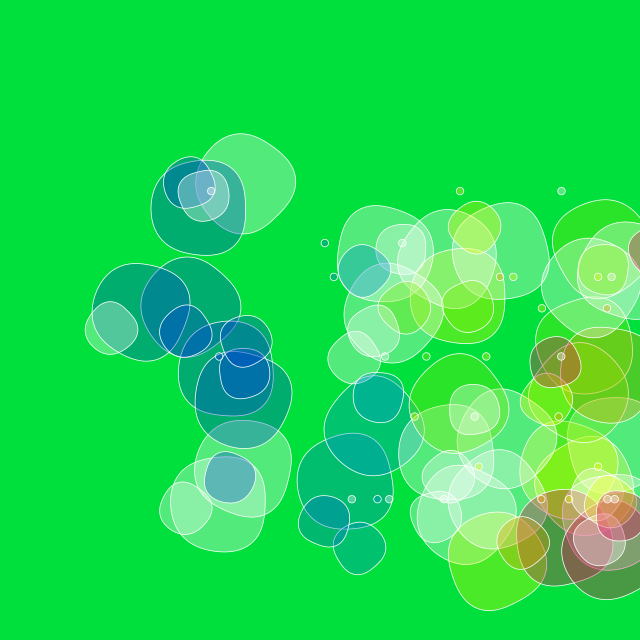
Give the GLSL for this background, as a WebGL 2 fragment shader.

```glsl
#version 300 es
precision highp float;

#define CLUSTERS 15
#define BIG_RADIUS 0.076
#define MEDIUM_RADIUS 0.040
#define DOT_RADIUS 0.0058
#define SPREAD 0.06
#define FILL_ALPHA 0.32
#define RIM_ALPHA 0.75
#define RIM_WIDTH 0.0013
#define WOBBLE 0.028
#define BACKGROUND vec3(0.0, 0.878, 0.235)

uniform vec2 u_resolution;
out vec4 outColor;

const float TAU = 6.2831853;
const vec3 WHITE = vec3(1.0);
const vec3 BLUE = vec3(0.0, 0.25, 0.85);
const vec3 CYAN = vec3(0.0, 0.58, 0.85);
const vec3 LEAF = vec3(0.5, 0.93, 0.0);
const vec3 LIME = vec3(0.92, 1.0, 0.0);
const vec3 CRIMSON = vec3(0.88, 0.0, 0.33);
const vec3 ORANGE = vec3(0.9, 0.62, 0.0);

float hash(float n) {
    return fract(sin(n * 12.9898 + 4.1) * 43758.545);
}

vec2 direction(float angle) {
    return vec2(cos(angle), sin(angle));
}

// Cool tints on the left, limes and reds on the right
vec3 tintAt(float x, float seed) {
    float pick = hash(seed + 0.37);
    vec3 cool = pick < 0.42 ? WHITE : mix(BLUE, CYAN, smoothstep(0.42, 0.62, x));
    vec3 lime = mix(LEAF, LIME, step(0.5, hash(seed + 0.71)));
    vec3 warm = pick < 0.38 ? WHITE : lime;
    if (x > 0.78 && pick > 0.70) warm = pick > 0.82 ? CRIMSON : ORANGE;
    return x < 0.62 ? cool : warm;
}

// Translucent rounded blob with a thin white rim
void paintBlob(inout vec3 color, vec2 p, vec2 center, float radius,
               float wobble, float seed, float pixel) {
    vec2 q = p - center;
    float len = length(q);
    if (len > radius * 1.15 + 2.0 * pixel) return;
    float angle = atan(q.y, q.x);
    float shape = sin(3.0 * angle + TAU * hash(seed + 0.13))
                + sin(4.0 * angle + TAU * hash(seed + 0.53));
    float d = len - radius * (1.0 + wobble * shape);
    float fill = clamp(0.5 - d / pixel, 0.0, 1.0);
    float rim = 1.0 - smoothstep(0.0, max(RIM_WIDTH, pixel), abs(d));
    color = mix(color, tintAt(center.x, seed), FILL_ALPHA * fill);
    color = mix(color, WHITE, RIM_ALPHA * rim);
}

// Evenly spread cluster centers, drawn toward the right side
vec2 clusterCenter(float i) {
    vec2 g = fract(0.5 + i * vec2(0.7549, 0.5698));
    vec2 jitter = vec2(hash(i + 0.2), hash(i + 0.6)) - 0.5;
    return vec2(0.25 + 0.80 * pow(g.x, 0.7), 0.14 + 0.57 * g.y)
         + jitter * vec2(0.07, 0.03);
}

void main() {
    vec2 p = gl_FragCoord.xy / u_resolution.y;
    float pixel = 1.0 / u_resolution.y;
    vec3 color = BACKGROUND;

    // Large blobs: pairs on the left, singles in the middle, trios on the right
    for (int i = 1; i <= CLUSTERS; i++) {
        float id = float(i);
        vec2 center = clusterCenter(id);
        int members = center.x < 0.45 ? 2 : (center.x < 0.68 ? 1 : 3);
        for (int j = 0; j < members; j++) {
            float seed = id * 7.0 + float(j) * 1.7;
            float angle = TAU * hash(id + 0.9) + 2.4 * float(j);
            float reach = SPREAD * mix(0.4, 1.0, hash(seed));
            vec2 c = center + reach * direction(angle);
            paintBlob(color, p, c, BIG_RADIUS, WOBBLE, seed, pixel);
        }
    }

    // Medium blobs near each cluster
    for (int i = 0; i < 2 * CLUSTERS; i++) {
        float seed = float(i) + 151.3;
        vec2 offset = 1.5 * SPREAD * hash(seed) * direction(TAU * hash(seed + 0.4));
        vec2 c = clusterCenter(float(i / 2 + 1)) + offset;
        paintBlob(color, p, c, MEDIUM_RADIUS, WOBBLE, seed, pixel);
    }

    // Tiny dots sitting on a few shared rows
    for (int i = 0; i < 2 * CLUSTERS; i++) {
        float seed = float(i) + 263.7;
        float row = floor(8.0 * hash(seed));
        vec2 c = vec2(0.25 + 0.74 * sqrt(hash(seed + 0.3)),
                      0.22 + 0.07 * row + 0.02 * sin(row * 5.0));
        paintBlob(color, p, c, DOT_RADIUS, 0.0, seed, pixel);
    }

    outColor = vec4(color, 1.0);
}
```
